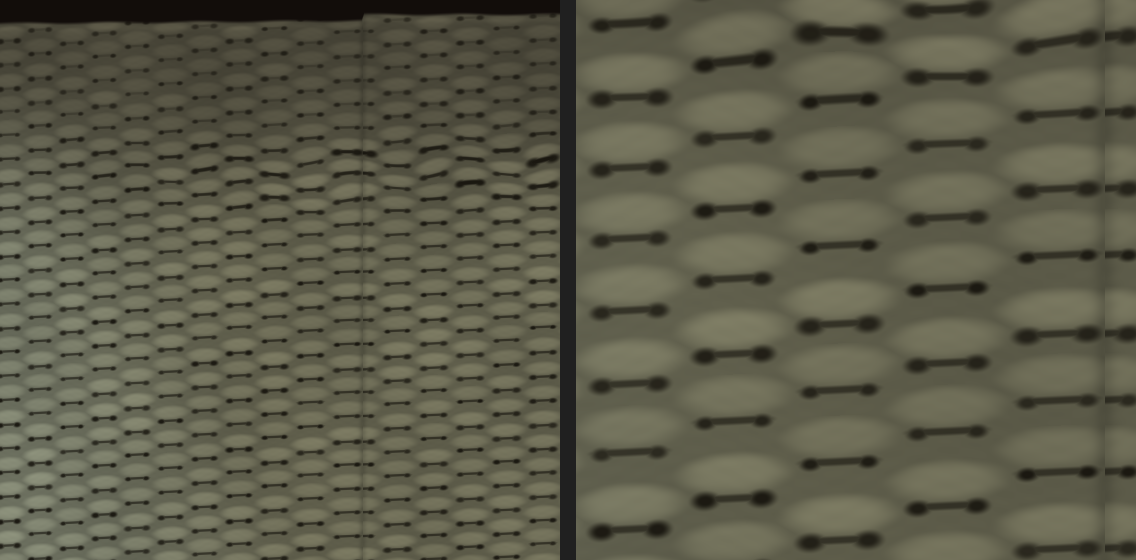
Left, the full canvas; right, a detail of the centre.
Give the GLSL for this texture, as a WebGL 2 fragment shader.

```glsl
#version 300 es
precision highp float;
// Worn grey-green wicker weave with a seam, a stretched band and a dark top edge.

#define ROWS 23.3        // weave rows over the canvas height
#define SEAM 0.648       // x of the join between the two panels
#define BAND_Y 0.695     // height of the stretched band
#define BAND_WIDTH 0.062 // half height of the stretched band
#define HOLE_X 0.27      // hole distance from the column centre
#define STRAND vec2(0.60, 0.32) // half size of a raised strand, in cells
#define WEAR 0.10        // brightness change between strands

uniform vec2 u_resolution;
out vec4 fragColor;

const vec3 LIGHT = vec3(0.455, 0.470, 0.400);
const vec3 WARM = vec3(0.405, 0.400, 0.320);
const vec3 DIM = vec3(0.295, 0.283, 0.228);
const vec3 HOLE = vec3(0.085, 0.075, 0.050);
const vec3 EDGE = vec3(0.070, 0.050, 0.040);

float hash(vec2 p) {
    p = fract(p * vec2(0.1031, 0.1173));
    p += dot(p, p.yx + 33.33);
    return fract((p.x + p.y) * p.x * 91.7);
}

// Column coordinate: integers are column centres; the pitch jumps at the seam.
float columnAt(float x) {
    float d = x - 0.0156;
    return x < SEAM ? d * (18.0 - 2.4 * d) : 11.0 + (x - 0.7096) / 0.065;
}

// Strength of the pulled, gappy band, growing to the right.
float stretchAt(vec2 uv) {
    float d = (uv.y - BAND_Y - 0.012 * sin(uv.x * 9.0)) / BAND_WIDTH;
    return exp(-d * d) * mix(0.2, 1.0, smoothstep(0.0, 0.75, uv.x));
}

// Soft filled ellipse: 1 inside, 0 outside.
float blob(vec2 p, vec2 size) {
    return 1.0 - smoothstep(0.35, 1.4, length(p / size));
}

// Returns raised strand height, its wear, and hole darkness.
vec3 weave(vec2 uv, float stretch) {
    float col = columnAt(uv.x);
    float upper = smoothstep(0.72, 0.82, uv.y);
    float row = uv.y * ROWS + 0.14 * stretch * sin(uv.x * 31.0 + uv.y * 24.0);
    vec3 result = vec3(0.0);
    for (int i = -1; i <= 1; i++) {
        float k = floor(col + 0.5) + float(i);
        float x = col - k;
        // Neighbouring columns sit half a row apart and drift slightly.
        float drift = uv.x < SEAM ? 0.07 * (k - 6.0) : 0.28 - 0.04 * (k - 10.0);
        float r = row + 0.5 * mod(k, 2.0) + drift - 0.21 - 0.07 * x;
        float id = floor(r + 0.3);
        float y = r - id;
        float rnd = hash(vec2(k + 3.0, id + 7.0));
        float rnd2 = hash(vec2(id + 41.0, k + 19.0));
        y += (rnd - 0.5) * 0.10;

        // Rounded strand, brightest along its upper middle.
        vec2 q = vec2(x, y - 0.36) / STRAND;
        float dome = 1.0 - smoothstep(0.15, 1.1, dot(q, q));
        dome *= 0.86 + 0.14 * q.y;
        if (dome > result.x) result.xy = vec2(dome, rnd - 0.5);

        // Two holes joined by a thin shadow under the strand.
        float grow = 1.0 + stretch * rnd2 * 0.8;
        vec2 size = vec2(0.115, 0.105) * mix(0.8, 1.15, rnd) * grow;
        vec2 h = vec2(abs(x) - HOLE_X, y);
        float holes = blob(h, size) * mix(0.75, 1.0, rnd2);
        float bar = blob(vec2(max(abs(x) - 0.24, 0.0), y - 0.02),
                         vec2(0.14, 0.055 + 0.06 * stretch * rnd2));
        float barDark = mix(0.62, 0.22, upper) + 0.55 * stretch * rnd2;
        float dark = max(holes, bar * min(barDark, 1.0));
        result.z = max(result.z, dark * mix(0.93, 0.78, upper));
    }
    return result;
}

void main() {
    vec2 uv = gl_FragCoord.xy / u_resolution;
    float stretch = stretchAt(uv);
    vec3 w = weave(uv, stretch);
    float upper = smoothstep(0.5, 0.92, uv.y);

    // Light falls off upward and turns warmer to the right.
    vec3 color = mix(LIGHT, WARM, smoothstep(0.05, 0.6, uv.x + 0.25 * uv.y));
    color = mix(color, DIM, 0.92 * upper);
    color *= 1.0 + 0.035 * sin(uv.x * 17.0 + 1.0) * sin(uv.y * 11.0 + uv.x * 5.0);

    // Raised strands over darker uprights, with a faint fibre grain.
    float relief = mix(0.27, 0.20, upper) + 0.14 * stretch;
    color *= 0.90 + relief * w.x + WEAR * w.y * w.x;
    float fibre = sin(uv.y * 610.0 + 3.0 * sin(uv.x * 43.0)) * sin(uv.x * 190.0);
    color *= 1.0 + 0.012 * fibre;
    color = mix(color, HOLE, w.z);

    // Shaded join between panels.
    float seam = exp(-pow((uv.x - SEAM) / 0.006, 2.0));
    color *= 1.0 - 0.14 * seam;

    // Dark rail along the top, stepping up at the seam.
    float step01 = smoothstep(SEAM - 0.003, SEAM + 0.003, uv.x);
    float railY = mix(0.958 + 0.008 * uv.x, 0.974, step01);
    railY += 0.0012 * sin(uv.x * 40.0);
    color *= 1.0 + 0.10 * exp(-pow((uv.y - railY + 0.009) / 0.006, 2.0));
    color = mix(color, EDGE, smoothstep(railY - 0.004, railY + 0.004, uv.y));
    fragColor = vec4(color, 1.0);
}
```
